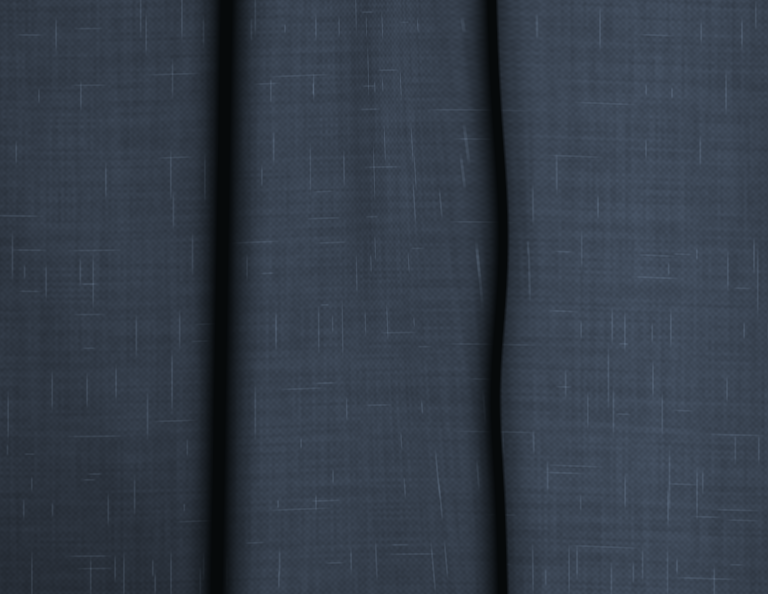
Write a Shadertoy shader that draws this texture.

```glsl
// Dark blue-grey linen hanging in three panels, parted by two deep vertical folds.

const vec3 CLOTH = vec3(0.238, 0.280, 0.338);     // fully lit fabric
const vec3 HOLLOW = vec3(0.022, 0.034, 0.040);    // deepest fold shadow
const vec3 SLUB_TINT = vec3(0.13, 0.15, 0.17);    // light added by thick fibres
const float THREADS = 200.0;                      // threads per canvas height
const float STREAK_LENGTH = 9.0;                  // lower is longer
const float THREAD_CONTRAST = 0.27;
const float WEAVE_CONTRAST = 0.045;
const float TAU = 6.2831853;

float hash(vec2 p) {
    vec3 q = fract(vec3(p.xyx) * 0.1031);
    q += dot(q, q.yzx + 33.33);
    return fract((q.x + q.y) * q.z);
}

float noise(vec2 p) {
    vec2 cell = floor(p), f = fract(p);
    f = f * f * (3.0 - 2.0 * f);
    return mix(mix(hash(cell), hash(cell + vec2(1, 0)), f.x),
               mix(hash(cell + vec2(0, 1)), hash(cell + 1.0), f.x), f.y);
}

float bump(float x, float centre, float width) {
    float d = (x - centre) / width;
    return exp(-d * d);
}

// Horizontal position of each fold at height v
float leftFold(float v) {
    return 0.282 + 0.013 * v;
}

float rightFold(float v) {
    return 0.6545 - 0.0145 * v + 0.0095 * bump(v, 0.62, 0.20)
         - 0.006 * bump(v, 0.33, 0.14);
}

// Fold shadow: solid core with a separate soft reach on either side
float foldShadow(float d, float core, float reachLeft, float reachRight) {
    float reach = d < 0.0 ? reachLeft : reachRight;
    float t = clamp((abs(d) - core) / reach, 0.0, 1.0);
    return pow(1.0 - t, 2.2);
}

// Broad light across the panels, without the fold shadows
float panelLight(vec2 uv) {
    float u = uv.x, v = uv.y;
    float a = leftFold(v), b = rightFold(v);

    float left = 0.80 + 0.07 * bump(u, 0.14, 0.10) * smoothstep(0.0, 0.7, v);
    float crease = u - (0.02 + 0.32 * (0.68 - v));
    left -= 0.06 * smoothstep(0.03, -0.03, crease) * smoothstep(0.85, 0.55, v);
    left -= 0.09 * smoothstep(0.35, 0.0, v);

    float middle = 0.89 + 0.05 * bump(u, 0.40, 0.07);
    float upper = smoothstep(0.38, 0.72, v);
    middle -= 0.10 * upper * bump(u, 0.472, 0.022);
    middle += 0.06 * upper * bump(u, 0.515, 0.03);
    middle -= 0.05 * smoothstep(0.25, 0.0, v);

    float right = 0.95 + 0.08 * bump(u, 0.84, 0.12);
    right -= 0.06 * smoothstep(0.92, 1.0, u);
    right -= 0.05 * smoothstep(0.22, 0.0, v);

    float light = mix(left, middle, smoothstep(a - 0.006, a + 0.006, u));
    return mix(light, right, smoothstep(b - 0.003, b + 0.003, u));
}

// Long uneven fibres in both directions over a fine regular weave
float weave(vec2 p) {
    float weft = noise(vec2(p.x * STREAK_LENGTH, p.y * THREADS));
    float warp = noise(vec2(p.x * THREADS, p.y * STREAK_LENGTH) + 71.0);
    float coarse = noise(vec2(p.x * 70.0, p.y * 5.0) + 13.0)
                 + noise(vec2(p.x * 5.0, p.y * 70.0) + 37.0);
    float grain = noise(p * THREADS * 0.9 + 5.0);
    float knit = sin(p.x * TAU * THREADS * 0.48) * sin(p.y * TAU * THREADS * 0.48);
    float streaks = 0.36 * weft + 0.32 * warp + 0.14 * coarse + 0.26 * grain - 0.61;
    return THREAD_CONTRAST * streaks + WEAVE_CONTRAST * knit;
}

// One scattered thick fibre per occupied cell, lying along y
float slub(vec2 p, vec2 size, float seed, float density) {
    vec2 cell = floor(p / size);
    vec2 centre = (cell + vec2(0.2 + 0.6 * hash(cell + seed), 0.5)) * size;
    float halfLength = size.y * mix(0.08, 0.42, hash(cell + seed + 9.0));
    vec2 d = abs(p - centre);
    float line = smoothstep(0.0026, 0.0004, d.x)
               * smoothstep(halfLength, halfLength * 0.4, d.y);
    return line * step(hash(cell + seed + 23.0), density);
}

void mainImage(out vec4 fragColor, in vec2 fragCoord) {
    vec2 uv = fragCoord / iResolution.xy;
    vec2 p = fragCoord / iResolution.y;

    // Threads lean where the middle panel swings towards the right fold
    vec2 cloth = p;
    cloth.x += 0.09 * uv.y * bump(uv.x, 0.57, 0.09);
    cloth.y += 0.008 * sin(p.x * 5.0 + 1.0);

    float light = panelLight(uv) + 0.03 * (noise(p * vec2(9.0, 3.0)) - 0.5);
    vec3 color = CLOTH * light * (1.0 + weave(cloth));

    float slubs = 0.0;
    for (float i = 0.0; i < 3.0; i++) {
        vec2 size = vec2(0.055, 0.10) * (1.0 + 0.35 * i);
        slubs += slub(cloth + 0.031 * i, size, 17.0 * i + 3.0, 0.34);
        slubs += 0.8 * slub(cloth.yx + 0.043 * i, size, 29.0 * i + 61.0, 0.20);
    }
    color += SLUB_TINT * slubs * 0.42;

    // Folds swallow the light; the right one has a crisp far lip
    float a = uv.x - leftFold(uv.y), b = uv.x - rightFold(uv.y);
    float shadowA = foldShadow(a, 0.007, 0.046, 0.060);
    float shadowB = max(foldShadow(b, 0.005, 0.050, 0.012),
                        0.48 * foldShadow(b, 0.004, 0.050, 0.060));
    color = mix(color, HOLLOW, max(shadowA, shadowB));
    fragColor = vec4(color, 1.0);
}
```
